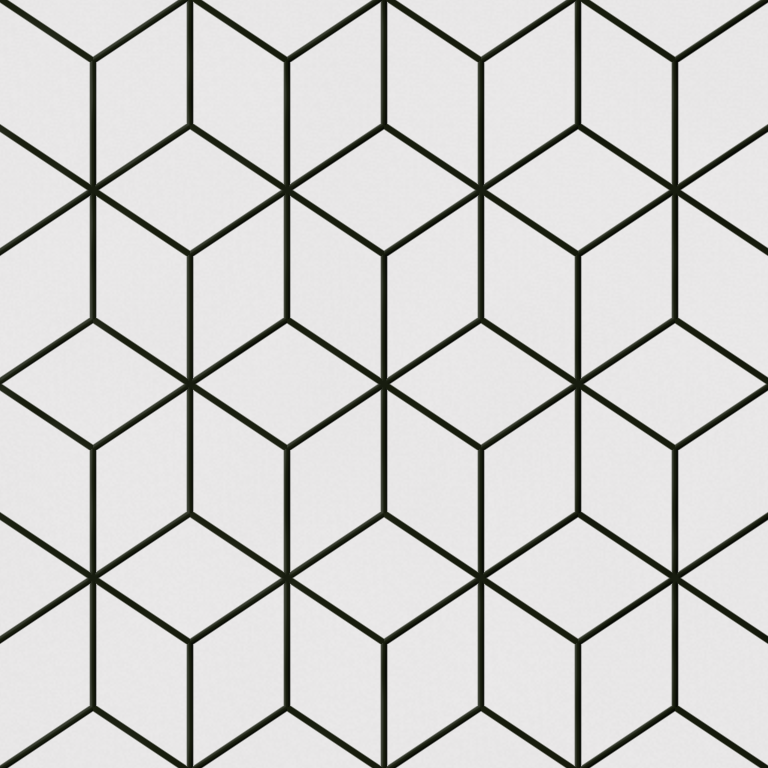
Write a three.js fragment shader that draws this pattern.

```glsl
varying vec2 vUv;

float hash(vec2 p) {
  return fract(sin(dot(p, vec2(127.1, 311.7))) * 43758.5453);
}

float noise(vec2 p) {
  vec2 i = floor(p);
  vec2 f = smoothstep(0.0, 1.0, fract(p));
  return mix(mix(hash(i), hash(i + vec2(1.0, 0.0)), f.x),
             mix(hash(i + vec2(0.0, 1.0)), hash(i + 1.0), f.x), f.y);
}

// Vector to p from the closest point on the arm between the origin and tip
vec2 armOffset(vec2 p, vec2 tip) {
  return p - tip * clamp(dot(p, tip) / dot(tip, tip), 0.0, 1.0);
}

vec2 shorter(vec2 a, vec2 b) {
  return dot(a, a) < dot(b, b) ? a : b;
}

void main() {
  // Six-armed stars in staggered rows, one unit apart
  vec2 p = (vUv - 0.5) * 3.959;
  vec2 offset = vec2(10.0);
  float starDistance = 10.0;
  for (int row = 0; row < 2; row++) {
    vec2 q = p - float(row) * vec2(0.5, 1.0);
    q -= vec2(1.0, 2.0) * floor(q / vec2(1.0, 2.0) + 0.5);
    vec2 folded = abs(q);
    vec2 arm = shorter(armOffset(folded, vec2(0.0, 0.6667)),
                       armOffset(folded, vec2(0.5, 0.3333)));
    offset = shorter(offset, arm * sign(q));
    starDistance = min(starDistance, length(q));
  }

  // Pale tile with fine grain and faint clouding
  float grain = noise(vUv * 380.0) - 0.5;
  float cloud = noise(vUv * 9.0) - 0.5;
  vec3 tile = vec3(0.911, 0.906, 0.907) + 0.016 * grain + 0.006 * cloud;

  // Rounded grout, lit from the upper left and darker toward the right
  float lit = dot(offset, normalize(vec2(-0.85, 0.5))) / 0.016;
  lit += 0.3 * (0.5 - vUv.x) + 0.35 * (noise(vUv * 24.0) - 0.5);
  vec3 grout = mix(vec3(0.025, 0.035, 0.015), vec3(0.09, 0.11, 0.05),
                   smoothstep(-0.75, 0.0, lit));
  grout = mix(grout, vec3(0.22, 0.24, 0.19), smoothstep(0.0, 0.75, lit));
  grout = mix(vec3(0.09, 0.11, 0.06), grout, smoothstep(0.01, 0.04, starDistance));

  // Soft line edge, with a small swelling where the arms meet
  float edge = min(length(offset) - 0.0165, starDistance - 0.027);
  float cover = 1.0 - smoothstep(-0.005, 0.005, edge);
  gl_FragColor = vec4(mix(tile, grout, cover), 1.0);
}
```
